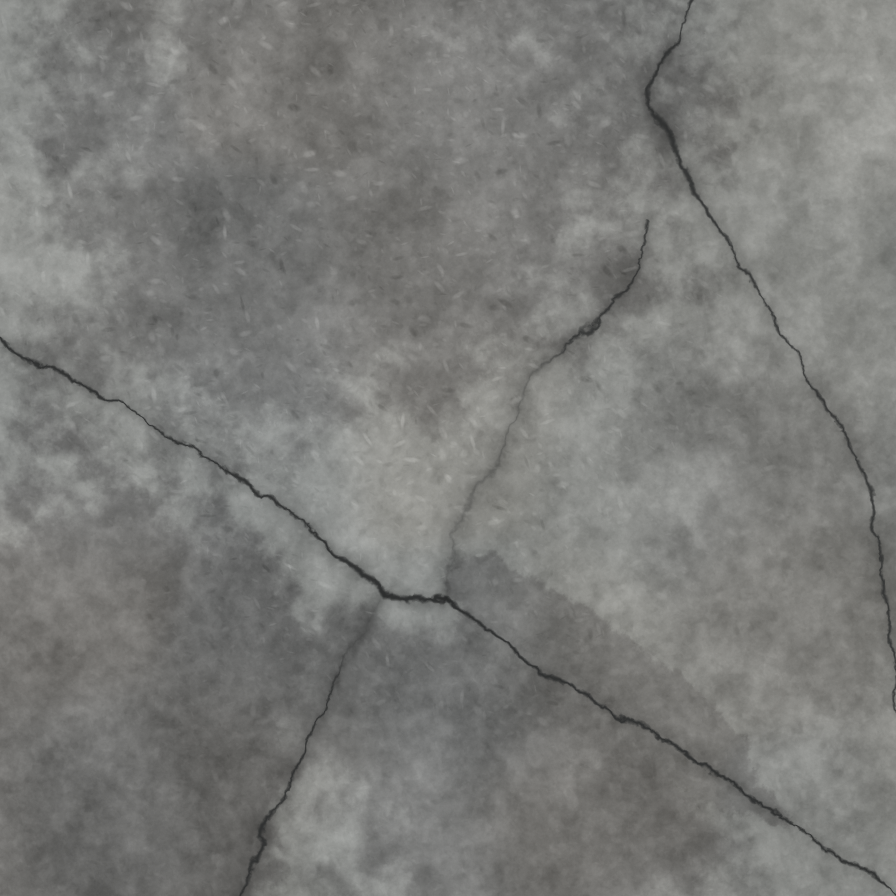
A Shadertoy shader for this texture:

```glsl
// Weathered grey concrete split into slabs by thin dark cracks.
// Blended cellular noise gives stains and grain, scattered cell ellipses give
// chips and pits, and wobbling polylines give the cracks with soft shadows.

const vec3 LIGHT_STONE = vec3(0.540, 0.545, 0.532);
const vec3 DARK_STONE = vec3(0.453, 0.452, 0.445);
const vec3 CRACK_COLOR = vec3(0.17, 0.175, 0.175);
const float CLOUD_CONTRAST = 0.24;
const float GRAIN_CONTRAST = 0.085;
const float CHIP_CONTRAST = 0.075;
const float CRACK_WIDTH = 0.0026;
const float CRACK_WOBBLE = 0.011;
const float CHIP_ANGLE = -0.55;

// Crack paths as control points in canvas units
const vec2 MAIN_PATH[6] = vec2[6](vec2(-0.02, 0.634), vec2(0.28, 0.46),
    vec2(0.43, 0.336), vec2(0.495, 0.325), vec2(0.64, 0.235), vec2(1.02, -0.01));
const vec2 BRANCH_PATH[6] = vec2[6](vec2(0.495, 0.325), vec2(0.51, 0.40),
    vec2(0.592, 0.577), vec2(0.664, 0.635), vec2(0.71, 0.694), vec2(0.723, 0.753));
const vec2 RIGHT_PATH[6] = vec2[6](vec2(0.785, 1.02), vec2(0.72, 0.883),
    vec2(0.853, 0.659), vec2(0.957, 0.499), vec2(0.983, 0.388), vec2(1.0, 0.206));
const vec2 LOWER_PATH[6] = vec2[6](vec2(0.423, 0.33), vec2(0.388, 0.271),
    vec2(0.371, 0.219), vec2(0.335, 0.155), vec2(0.30, 0.089), vec2(0.26, -0.02));

vec3 hash3(vec2 p) {
    vec3 q = fract(vec3(p.xyx) * vec3(0.1031, 0.1030, 0.0973));
    q += dot(q, q.yxz + 33.33);
    return fract((q.xxy + q.yzz) * q.zyx);
}

mat2 rotate(float a) {
    return mat2(cos(a), -sin(a), sin(a), cos(a));
}

// Cellular noise: random cell tones blended by distance to their centres
float cellNoise(vec2 p) {
    vec2 cell = floor(p);
    float total = 0.0, weights = 0.0;
    for (int y = -1; y <= 1; y++)
    for (int x = -1; x <= 1; x++) {
        vec2 id = cell + vec2(x, y);
        vec3 h = hash3(id + 71.0);
        vec2 d = id + 0.2 + 0.6 * h.xy - p;
        float w = pow(1.0 - smoothstep(0.0, 1.2, length(d)), 3.0) + 1e-5;
        total += w * h.z;
        weights += w;
    }
    return total / weights;
}

float layeredNoise(vec2 p) {
    float sum = 0.0, amp = 0.5;
    for (int i = 0; i < 5; i++) {
        sum += amp * (cellNoise(p) - 0.5);
        p = rotate(0.6) * p * 2.07 + 13.7;
        amp *= 0.6;
    }
    return sum;
}

// Tilted flecks: positive for pale chips, negative for dark pits
float chips(vec2 p, float density) {
    vec2 cell = floor(p);
    float sum = 0.0;
    for (int y = -1; y <= 1; y++)
    for (int x = -1; x <= 1; x++) {
        vec2 id = cell + vec2(x, y);
        vec3 place = hash3(id + 17.0), kind = hash3(id + 151.0);
        vec2 d = rotate(CHIP_ANGLE + 2.2 * (kind.x - 0.5)) * (p - id - place.xy);
        d /= vec2(0.20 + 0.28 * kind.y, 0.10 + 0.13 * place.z);
        float tone = kind.z < density ? 1.0 : (kind.z > 1.0 - 0.6 * density ? -0.8 : 0.0);
        sum += tone * (0.4 + 0.6 * kind.y) * (1.0 - smoothstep(0.3, 1.1, length(d)));
    }
    return sum;
}

// Soft-edged stain: 1 inside a tilted ellipse, with a ragged border
float stain(vec2 p, vec2 centre, vec2 radii, float angle, float soft, float ragged) {
    float d = length(rotate(angle) * (p - centre) / radii) + ragged;
    return 1.0 - smoothstep(1.0 - soft, 1.0 + soft, d);
}

// x: distance to the path, y: position along it from 0 to 1
vec2 pathDistance(vec2 p, vec2 path[6]) {
    vec2 best = vec2(9.0, 0.0);
    for (int i = 0; i < 5; i++) {
        vec2 a = p - path[i], b = path[i + 1] - path[i];
        float t = clamp(dot(a, b) / dot(b, b), 0.0, 1.0);
        float d = length(a - b * t);
        if (d < best.x) best = vec2(d, (float(i) + t) / 5.0);
    }
    return best;
}

void addCrack(inout vec3 color, float d, float width, float core, float shadow, float spread) {
    float aa = 0.8 / iResolution.y;
    color *= 1.0 - shadow * exp(-d / spread);
    color = mix(color, CRACK_COLOR, core * (1.0 - smoothstep(width * 0.3 - aa, width + aa, d)));
}

void mainImage(out vec4 fragColor, in vec2 fragCoord) {
    vec2 p = fragCoord / iResolution.y;
    float clouds = layeredNoise(p * 6.0 + 3.0);
    float mottles = layeredNoise(p * 24.0 + 41.0);
    float grain = layeredNoise(p * 85.0 + 9.0);

    // Worn dark slab centres leave pale margins beside the cracks
    float ragged = 1.1 * clouds + 0.5 * mottles;
    float upper = stain(p, vec2(0.38, 0.81), vec2(0.36, 0.31), 0.45, 0.25, ragged);
    float left = stain(p, vec2(0.07, 0.21), vec2(0.23, 0.29), 0.0, 0.18, ragged);
    float bottom = stain(p, vec2(0.55, 0.09), vec2(0.27, 0.15), -0.6, 0.3, ragged);
    float strip = stain(p, vec2(0.67, 0.24), vec2(0.21, 0.055), -0.6, 0.08, ragged);
    float faint = stain(p, vec2(0.86, 0.38), vec2(0.13, 0.22), 0.3, 0.5, ragged);
    float dark = max(max(upper * 0.9, left), max(bottom * 0.9, max(strip * 0.75, faint * 0.5)));
    vec3 color = mix(LIGHT_STONE, DARK_STONE, dark);

    // Stains, grain and chips, roughest on the upper slab
    float rough = mix(0.35, 1.0, max(upper, stain(p, vec2(0.35, 0.65), vec2(0.4, 0.3), -0.6, 0.4, ragged)));
    color += CLOUD_CONTRAST * (0.7 * clouds + 0.5 * mottles) + GRAIN_CONTRAST * grain;
    color += CHIP_CONTRAST * rough * (chips(p * 44.0, 0.26) + 0.6 * chips(p * 85.0 + 5.0, 0.3));
    color += vec3(0.012, 0.0, -0.012) * (cellNoise(p * 5.0 + 60.0) - 0.5);

    // Cracks: wobbled, swelling and thinning along their length
    vec2 wobble = vec2(layeredNoise(p * 17.0 + 80.0), layeredNoise(p * 17.0 + 120.0));
    vec2 q = p + 2.0 * CRACK_WOBBLE * wobble;
    float swell = CRACK_WIDTH * (0.45 + 1.1 * cellNoise(p * 22.0 + 30.0));
    vec2 mainCrack = pathDistance(q, MAIN_PATH), branch = pathDistance(q, BRANCH_PATH);
    vec2 right = pathDistance(q, RIGHT_PATH), lower = pathDistance(q, LOWER_PATH);
    float junction = exp(-pow((mainCrack.y - 0.4) / 0.18, 2.0));
    float open = smoothstep(0.4, 0.55, branch.y);
    float bend = exp(-pow((right.y - 0.22) / 0.09, 2.0));
    addCrack(color, mainCrack.x, swell * (0.9 + 0.8 * junction), 0.9, 0.16 + 0.14 * junction, 0.008);
    addCrack(color, branch.x, swell * 0.9, 0.15 + 0.6 * open, 0.22, mix(0.012, 0.007, open));
    addCrack(color, right.x, swell * (0.7 + 0.8 * bend), 0.8, 0.12 + 0.2 * bend, 0.006 + 0.008 * bend);
    addCrack(color, lower.x, swell * 0.9, 0.85 * smoothstep(0.1, 0.4, lower.y), 0.22, 0.009);

    fragColor = vec4(clamp(color, 0.0, 1.0), 1.0);
}
```
